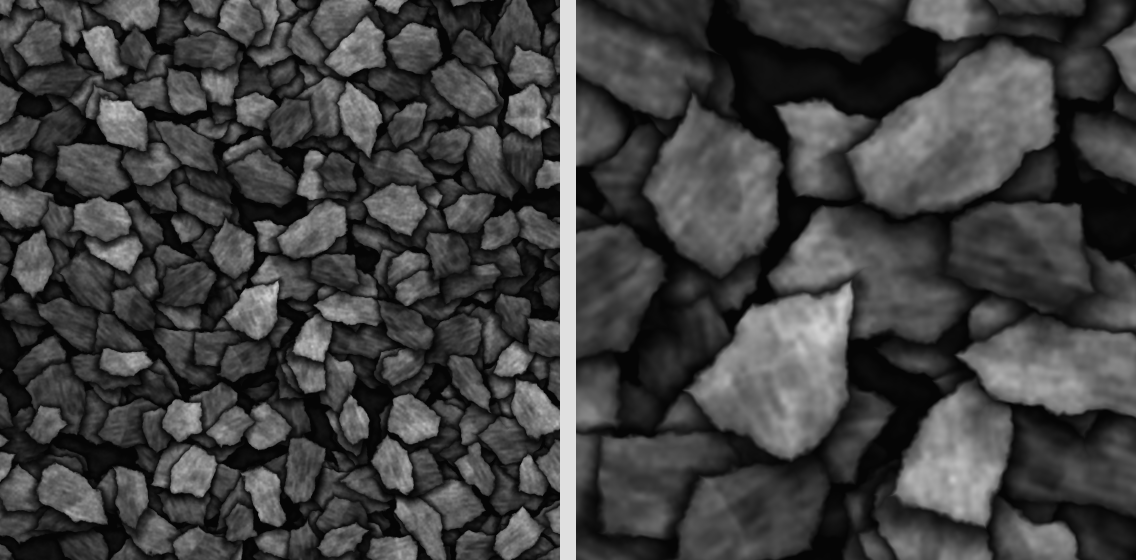
Left, the full canvas; right, a detail of the centre.
This texture is drawn by a three.js fragment shader. Its source:

```glsl
// Bed of crushed grey stone: angular overlapping chips with deep black gaps.
varying vec2 vUv;

float hash(vec2 p) {
  vec3 q = fract(vec3(p.xyx) * 0.1031);
  q += dot(q, q.yzx + 33.33);
  return fract((q.x + q.y) * q.z);
}

float noise(vec2 p) {
  vec2 i = floor(p), f = fract(p);
  f = f * f * (3.0 - 2.0 * f);
  return mix(mix(hash(i), hash(i + vec2(1.0, 0.0)), f.x),
             mix(hash(i + vec2(0.0, 1.0)), hash(i + vec2(1.0, 1.0)), f.x), f.y);
}

float fbm(vec2 p) {
  float sum = 0.0, gain = 0.5;
  for (int i = 0; i < 4; i++) {
    sum += gain * noise(p);
    p = mat2(1.6, 1.2, -1.2, 1.6) * p + 7.3;
    gain *= 0.5;
  }
  return sum / 0.9375;
}

vec2 direction(float angle) {
  return vec2(cos(angle), sin(angle));
}

// Signed distance to an irregular convex polygon of six cut sides
float chipDistance(vec2 p, float radius, vec2 id) {
  float d = -1.0;
  for (int k = 0; k < 6; k++) {
    float side = float(k);
    float angle = (side + 0.8 * hash(id + side * 3.7)) * 1.0472;
    float cut = radius * mix(0.68, 1.0, hash(id + side * 5.3 + 19.0));
    d = max(d, dot(p, direction(angle)) - cut);
  }
  return d;
}

// Worn surface: split facets, cloudy stains, striations and a lit upper rim
float chipTone(vec2 local, vec2 offset, float d, float radius, vec2 id) {
  float tone = mix(0.23, 0.54, pow(hash(id + 61.0), 1.25));
  vec2 crease = direction(6.2832 * hash(id + 67.0));
  float bend = dot(local, crease) + 0.02 * (fbm(local * 40.0 + id) - 0.5);
  tone += 0.09 * (smoothstep(-0.004, 0.004, bend - radius * 0.2) - 0.35);
  tone += 0.7 * dot(offset, vec2(-0.3, 0.9));
  tone *= 0.62 + 0.76 * fbm(local * 38.0 + id * 1.7);
  tone += 0.15 * (noise(local * vec2(70.0, 190.0) + id) - 0.5);
  float rim = smoothstep(-0.009, -0.003, d) * smoothstep(0.0, 0.03, offset.y);
  return tone + 0.09 * rim;
}

void main() {
  vec2 rough = vec2(fbm(vUv * 48.0), fbm(vUv * 48.0 + 31.0)) - 0.5;
  float grey = 0.03 + 0.06 * fbm(vUv * 60.0);

  // Layers of scattered chips, painted from the bottom up
  for (int n = 0; n < 6; n++) {
    float layer = float(n);
    float cell = 0.09 + 0.06 * fract(layer * 0.618);
    vec2 grid = vUv / cell + layer * vec2(0.37, 0.61);
    for (int j = -1; j <= 1; j++) {
      for (int i = -1; i <= 1; i++) {
        vec2 place = floor(grid) + vec2(float(i), float(j));
        vec2 id = place + 40.0 + layer * 53.0;
        if (hash(id + 11.0) > 0.66) continue;

        vec2 center = place + 0.15 + 0.7 * vec2(hash(id + 23.0), hash(id + 29.0));
        vec2 offset = (grid - center) * cell;
        if (length(offset) > cell * 1.15) continue;

        // Long axes lean towards the horizontal, sloping down to the right
        float turn = hash(id + 37.0) + hash(id + 41.0) - 1.0;
        vec2 axis = direction(turn * 1.7 - 0.25);
        vec2 local = vec2(dot(offset, axis), dot(offset, vec2(-axis.y, axis.x)));
        float stretch = mix(1.0, 1.42, hash(id + 43.0));
        float radius = cell * mix(0.34, 0.54, hash(id + 47.0));
        vec2 shaped = (local + rough * 0.016) * vec2(1.0 / stretch, stretch);
        float d = chipDistance(shaped, radius, id) / sqrt(stretch);

        // Contact shadow, wider below the chip
        float reach = 0.012 + 0.010 * smoothstep(0.02, -0.04, offset.y);
        grey *= mix(0.12, 1.0, smoothstep(-0.002, reach, d));

        float cover = smoothstep(0.002, -0.002, d);
        if (cover > 0.0) {
          float tone = chipTone(local, offset, d, radius, id);
          tone *= mix(0.72, 1.0, layer / 5.0);
          tone *= mix(0.72, 1.0, smoothstep(0.0, -0.008, d));
          grey = mix(grey, tone, cover);
        }
      }
    }
  }

  // Fine dust over everything
  grey *= 0.9 + 0.2 * noise(vUv * 210.0);
  gl_FragColor = vec4(vec3(clamp(grey, 0.02, 0.85)), 1.0);
}
```
